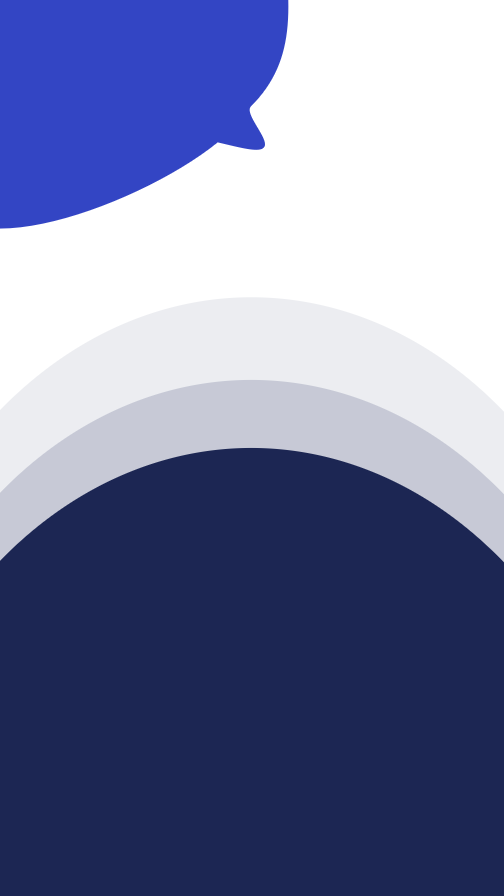
Give the GLSL for this background, as a WebGL 1 fragment shader.

```glsl
precision highp float;
// Three nested elliptical hills rise from the bottom of a white field, with
// a blue speech bubble in the upper left corner. The hills use an ellipse
// distance; the bubble is a closed outline of sampled cubic Bezier curves.

uniform vec2 u_resolution;

// Squared distance to the outline, and the inside sign
float nearest = 100.0;
float side = 1.0;

// Adds one straight edge to the outline
void addEdge(vec2 p, vec2 a, vec2 b) {
  vec2 e = b - a, w = p - a;
  vec2 gap = w - e * clamp(dot(w, e) / dot(e, e), 0.0, 1.0);
  nearest = min(nearest, dot(gap, gap));
  if ((a.y > p.y) != (b.y > p.y) && p.x < a.x + e.x * (p.y - a.y) / e.y) side = -side;
}

// Adds a cubic Bezier curve as a chain of short edges
void addCurve(vec2 p, vec2 a, vec2 b, vec2 c, vec2 d) {
  vec2 last = a;
  for (int i = 1; i <= 20; i++) {
    float t = float(i) / 20.0, s = 1.0 - t;
    vec2 next = s * s * s * a + 3.0 * s * t * (s * b + t * c) + t * t * t * d;
    addEdge(p, last, next);
    last = next;
  }
}

// Signed distance to the bubble; y runs down from the top edge
float bubble(vec2 p) {
  vec2 start = vec2(0.572, 0.0), notch = vec2(0.498, 0.211);
  vec2 tip = vec2(0.5255, 0.289), tailBase = vec2(0.432, 0.2825);
  vec2 end = vec2(0.0, 0.4535);
  addCurve(p, start, vec2(0.574, 0.088), vec2(0.556, 0.153), notch);
  addCurve(p, notch, vec2(0.484, 0.2245), vec2(0.530, 0.271), tip);
  addCurve(p, tip, vec2(0.521, 0.3055), vec2(0.4815, 0.294), tailBase);
  addCurve(p, tailBase, vec2(0.329, 0.366), vec2(0.130, 0.4535), end);

  // Close the shape outside the canvas
  vec2 outerLow = vec2(-0.1, 0.45), outerTop = vec2(-0.1), top = vec2(0.571, -0.1);
  addEdge(p, end, outerLow);
  addEdge(p, outerLow, outerTop);
  addEdge(p, outerTop, top);
  addEdge(p, top, start);
  return side * sqrt(nearest);
}

// Approximate signed distance to a hill with its summit at the given height
float hill(vec2 p, float summit) {
  vec2 radii = vec2(0.789, 0.996);
  vec2 e = (p - vec2(0.4985, summit - radii.y)) / radii;
  float k = length(e);
  return k * (k - 1.0) / max(length(e / radii), 1e-4);
}

// Edge coverage, softened over one pixel
float cover(float d) {
  return clamp(0.5 - d * u_resolution.x, 0.0, 1.0);
}

void main() {
  // One unit is the canvas width
  vec2 p = gl_FragCoord.xy / u_resolution.x;
  float height = u_resolution.y / u_resolution.x;

  vec3 color = vec3(1.0);
  color = mix(color, vec3(0.2, 0.27, 0.77), cover(bubble(vec2(p.x, height - p.y))));

  // Hills from back to front
  color = mix(color, vec3(0.925, 0.93, 0.945), cover(hill(p, 1.188)));
  color = mix(color, vec3(0.78, 0.79, 0.84), cover(hill(p, 1.024)));
  color = mix(color, vec3(0.11, 0.15, 0.325), cover(hill(p, 0.889)));

  gl_FragColor = vec4(color, 1.0);
}
```
